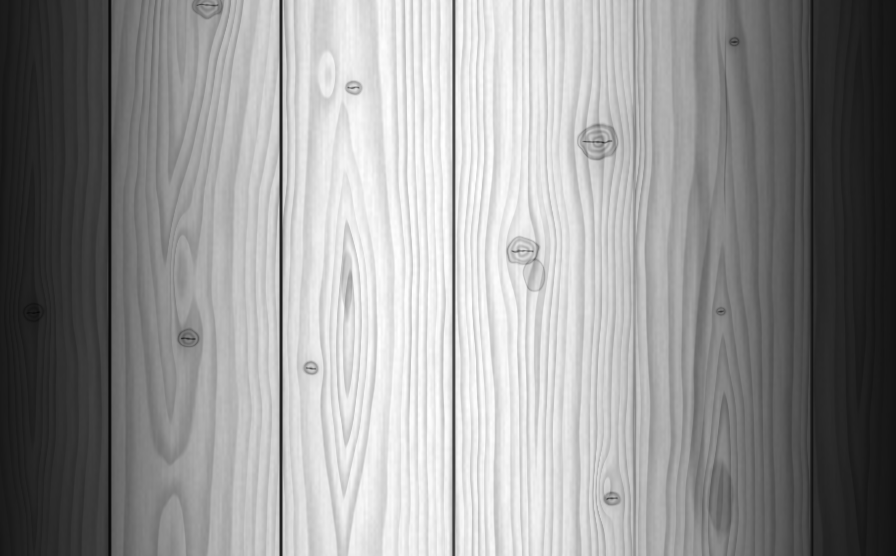
A Shadertoy shader for this texture:

```glsl
const float seams[5] = float[5](0.197, 0.504, 0.814, 1.138, 1.456);
const float seamDepth[5] = float[5](0.85, 0.82, 0.68, 0.2, 0.6);

// Per plank: pith axis x, arch centre y, arch strength, lean
const vec4 grains[6] = vec4[6](
    vec4(0.06, 0.45, 0.10, 0.0), vec4(0.345, 1.0, 0.45, 0.12),
    vec4(0.622, 0.40, 0.60, 0.0), vec4(0.962, 0.50, 0.03, 0.0),
    vec4(1.295, 0.10, 0.50, 0.0), vec4(1.54, 0.60, 0.10, 0.0));

// Knots: centre and radius
const vec3 knots[10] = vec3[10](
    vec3(1.073, 0.745, 0.034), vec3(0.938, 0.548, 0.026),
    vec3(0.634, 0.842, 0.013), vec3(0.338, 0.392, 0.017),
    vec3(0.372, 0.990, 0.024), vec3(1.098, 0.103, 0.013),
    vec3(1.317, 0.925, 0.008), vec3(1.293, 0.440, 0.007),
    vec3(0.558, 0.338, 0.012), vec3(0.060, 0.438, 0.018));

// Swirls in the grain: centre and extent
const vec4 swirls[4] = vec4[4](
    vec4(0.305, 0.0, 0.025, 0.16), vec4(0.322, 0.52, 0.018, 0.09),
    vec4(0.592, 0.86, 0.018, 0.05), vec4(1.085, 0.13, 0.016, 0.05));

float hash(vec2 p) {
    vec3 q = fract(vec3(p.xyx) * 0.1031);
    q += dot(q, q.yzx + 33.33);
    return fract((q.x + q.y) * q.z);
}

float noise(vec2 p) {
    vec2 i = floor(p), f = fract(p);
    f = f * f * (3.0 - 2.0 * f);
    return mix(mix(hash(i), hash(i + vec2(1, 0)), f.x),
               mix(hash(i + vec2(0, 1)), hash(i + vec2(1, 1)), f.x), f.y);
}

float blob(vec2 p, vec2 centre, vec2 size) {
    vec2 d = (p - centre) / size;
    return exp(-dot(d, d));
}

float ellipseDist(vec2 p, vec2 centre, vec2 size) {
    return (length((p - centre) / size) - 1.0) * min(size.x, size.y);
}

float fill(float dist, float soft) {
    return 1.0 - smoothstep(-soft, soft, dist);
}

// Growth-ring distance, bent around knots and swirls
float ringField(vec2 p, vec4 grain, float seed) {
    vec2 q = p;
    q.x += 0.018 * (noise(vec2(p.x * 7.0 + seed, p.y * 4.0)) - 0.5);
    q.x += 0.005 * (noise(vec2(p.x * 25.0, p.y * 14.0 + seed)) - 0.5);
    for (int i = 0; i < 10; i++) {
        vec3 k = knots[i];
        q.x -= 0.85 * (p.x - k.x) * blob(p, k.xy, k.z * vec2(1.8, 3.0));
    }
    float dx = q.x - grain.x - grain.w * max(p.y - 1.0, -0.34);
    float dy = p.y - grain.y;
    float arch = grain.z * dy * dy;
    arch /= 1.0 + arch / 0.07;
    float r = sqrt(dx * dx + 0.00003) + arch * exp(-dx * dx / 0.004);
    for (int i = 0; i < 4; i++) {
        vec4 s = swirls[i];
        r += 1.6 * s.z * blob(p, s.xy, s.zw);
    }
    return r;
}

float ringShade(float r, vec2 p, float seed) {
    float phase = 58.0 * r + 1.8 * noise(vec2(r * 22.0, seed));
    float f = fract(phase);
    float line = smoothstep(0.25, 0.85, f) * (1.0 - smoothstep(0.85, 1.0, f));
    float strength = 0.35 + 0.9 * noise(vec2(floor(phase) * 3.7 + seed, p.y * 3.0));
    return line * strength;
}

// Rim, darker heart, inner rings and a horizontal crack
float knotShade(vec2 p, vec3 k, float aa) {
    vec2 d = p - k.xy;
    d += 0.22 * k.z * (vec2(noise(p * 70.0), noise(p * 70.0 + 9.0)) - 0.5);
    float dist = length(d * vec2(0.95, 1.08)) - k.z;
    float rim = fill(abs(dist) - 0.0014, aa + 0.001);
    float heart = fill(dist, aa) * (0.11 + 0.07 * cos(length(d) * 650.0));
    float bend = 0.003 * (noise(vec2(p.x * 130.0, k.x)) - 0.5);
    float crack = fill(abs(d.y + bend) - 0.0012, aa) * fill(abs(d.x) - k.z * 0.75, aa);
    float halo = 0.07 * blob(p, k.xy, k.z * vec2(1.7, 1.9));
    return 0.22 * rim + heart + 0.42 * crack + halo;
}

float stainShade(vec2 p, float aa) {
    float edge = 0.006 * (noise(p * 45.0) - 0.5);
    float streak = fill(ellipseDist(p, vec2(0.623, 0.477), vec2(0.009, 0.06)) + edge, aa);
    float tear = ellipseDist(p, vec2(0.958, 0.507), vec2(0.019, 0.031)) + edge;
    float tail = fill(tear, aa) * 0.09 + fill(abs(tear) - 0.001, aa) * 0.15;
    float patchShade = fill(ellipseDist(p, vec2(1.292, 0.105), vec2(0.022, 0.07)) + edge, 0.003);
    float bandX = 1.257 + 0.022 * (noise(vec2(p.y * 8.0, 3.0)) - 0.5);
    float band = fill(abs(p.x - bandX) - 0.011, 0.005) * fill(abs(p.y - 0.38) - 0.32, 0.06);
    float hairX = 1.295 + 0.012 * noise(vec2(p.y * 9.0, 7.0));
    float hair = fill(abs(p.x - hairX) - 0.001, aa) * fill(abs(p.y - 0.78) - 0.15, 0.04);
    return 0.16 * streak + tail + 0.15 * patchShade + 0.17 * band + 0.22 * hair;
}

float lamp(vec2 p) {
    float spread = pow(abs(p.x - 0.785) / 0.62, 2.6);
    return 0.98 * exp(-spread) * (1.0 - 0.1 * pow(abs(p.y - 0.55), 2.0));
}

void mainImage(out vec4 fragColor, in vec2 fragCoord) {
    vec2 p = fragCoord / iResolution.y;
    p.x *= 1.607 * iResolution.y / iResolution.x;
    float aa = 1.0 / iResolution.y;

    // Plank index and gaps
    int plank = 0;
    float gap = 1.0;
    for (int i = 0; i < 5; i++) {
        float d = p.x - seams[i];
        plank += d > 0.0 ? 1 : 0;
        gap *= 1.0 - seamDepth[i] * fill(abs(d) - 0.0026, aa);
        gap *= 1.0 - 0.12 * seamDepth[i] * exp(-abs(d) / 0.006);
    }
    float seed = float(plank) * 17.3;

    // Wood surface
    float rings = ringShade(ringField(p, grains[plank], seed), p, seed);
    float fibre = noise(vec2(p.x * 260.0, p.y * 18.0 + seed)) - 0.5;
    float pores = noise(p * vec2(210.0, 130.0)) - 0.5;
    float wood = 1.0 - 0.17 * rings + 0.05 * fibre + 0.03 * pores;
    wood -= stainShade(p, aa);
    for (int i = 0; i < 10; i++) wood -= knotShade(p, knots[i], aa);

    // Spotlight with darker outer planks
    float outer = plank == 0 || plank == 5 ? 0.68 : 1.0;
    fragColor = vec4(vec3(clamp(wood * lamp(p) * gap * outer, 0.0, 1.0)), 1.0);
}
```
